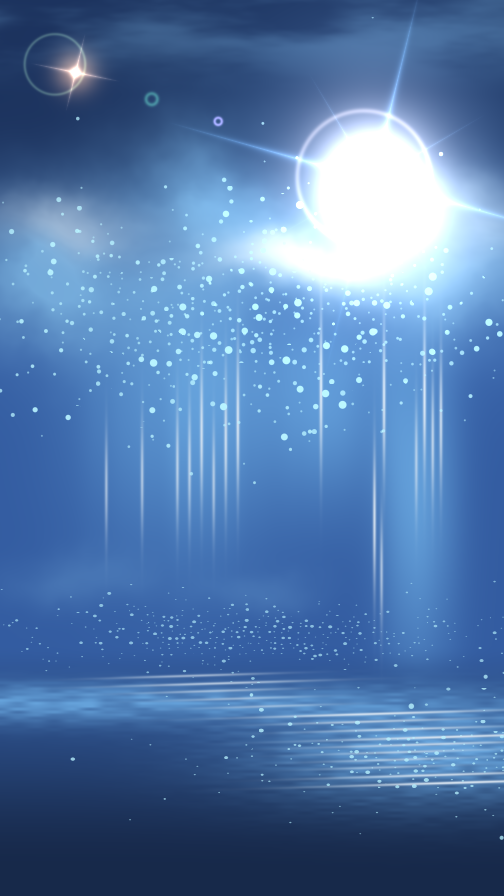
A WebGL 1 fragment shader for this background:

```glsl
precision highp float;
// Night sky with a flaring sun above a cloud that rains light onto a calm sea.
// Soft Gaussian blobs shaped by fractal noise form cloud and glow; jittered
// grids scatter the sparkles, and loops place the falling and floating streaks.
uniform vec2 u_resolution;

#define SUN vec2(0.740, 1.420)
#define FLARE vec2(0.150, 1.634)
#define HORIZON 0.440
#define NIGHT vec3(0.11, 0.20, 0.37)
#define DUSK vec3(0.20, 0.36, 0.63)
#define DEEP vec3(0.09, 0.16, 0.29)
#define MIST vec3(0.48, 0.70, 0.88)
#define PALE vec3(0.87, 0.91, 0.95)
#define BEAM vec3(0.42, 0.67, 0.89)
#define SPARK vec3(0.72, 0.95, 1.00)
#define WARM vec3(1.00, 0.80, 0.66)

float hash(vec2 p) {
  vec3 q = fract(vec3(p.xyx) * 0.1031);
  q += dot(q, q.yzx + 33.33);
  return fract((q.x + q.y) * q.z);
}

float noise(vec2 p) {
  vec2 i = floor(p), f = fract(p);
  f = f * f * (3.0 - 2.0 * f);
  vec2 e = vec2(1.0, 0.0);
  return mix(mix(hash(i), hash(i + e), f.x),
             mix(hash(i + e.yx), hash(i + e.xx), f.x), f.y);
}

float fbm(vec2 p) {
  float sum = 0.0, amp = 0.5;
  for (int i = 0; i < 5; i++) {
    sum += amp * noise(p);
    p = mat2(1.6, 1.2, -1.2, 1.6) * p + 7.3;
    amp *= 0.5;
  }
  return sum;
}

float blob(vec2 p, vec2 center, vec2 radius) {
  vec2 d = (p - center) / radius;
  return exp(-dot(d, d));
}

float ring(vec2 p, vec2 center, float radius, float width) {
  float d = (length(p - center) - radius) / width;
  return exp(-d * d);
}

// Thin tapering line through the origin
float ray(vec2 d, float angle, float reach, float width) {
  vec2 dir = vec2(cos(angle), sin(angle));
  float along = abs(dot(d, dir)) / reach;
  float across = abs(dot(d, vec2(-dir.y, dir.x)));
  float taper = max(1.0 - along, 0.0);
  return taper * exp(-across / (width * (0.25 + taper)));
}

// Round dots of random size on a jittered grid
float sparkles(vec2 p, vec2 cell, float density) {
  vec2 q = p / cell, id = floor(q);
  float size = hash(id + 3.7);
  float radius = mix(0.09, 0.27, size * size * size);
  vec2 jitter = (vec2(hash(id + 11.0), hash(id + 29.0)) - 0.5) * (1.0 - 2.0 * radius);
  float edge = 0.7 / (u_resolution.x * cell.x);
  float d = length(fract(q) - 0.5 - jitter);
  float dot_ = 1.0 - smoothstep(radius - edge, radius + edge, d);
  return dot_ * step(hash(id + 47.0), density) * (0.6 + 0.4 * size);
}

// Evenly spaced falling streaks of random height
float rain(vec2 p, float x, float gap, float y, float count) {
  float sum = 0.0;
  for (int i = 0; i < 6; i++) {
    float k = float(i);
    if (k >= count) break;
    float h = hash(vec2(k, x * 91.0));
    vec2 center = vec2(x + gap * k, y + (h - 0.5) * 0.18);
    sum += blob(p, center, vec2(0.0032, 0.09 + 0.05 * h)) * (0.55 + 0.4 * h);
  }
  return sum;
}

// Cloud body, its bright crests and the columns of light below
vec3 clouds(vec3 col, vec2 p) {
  vec2 warp = vec2(fbm(p * 4.0), fbm(p * 4.0 + 19.0)) - 0.5;
  vec2 q = p + 0.16 * warp;
  float texture_ = 0.55 + 0.9 * fbm(q * vec2(4.0, 6.0) + 5.0);
  float body = 0.75 * blob(q, vec2(0.46, 1.24), vec2(0.42, 0.16))
    + 0.55 * blob(q, vec2(0.40, 1.42), vec2(0.13, 0.11))
    + 0.60 * blob(q, vec2(0.09, 1.22), vec2(0.15, 0.14))
    + 0.65 * blob(q, vec2(0.92, 1.25), vec2(0.16, 0.15))
    - 0.32 * blob(q, vec2(0.58, 1.14), vec2(0.22, 0.06));
  float crest = 0.60 * blob(q, vec2(0.13, 1.32), vec2(0.14, 0.055))
    + 0.90 * blob(q, vec2(0.57, 1.26), vec2(0.17, 0.045))
    + 0.45 * blob(q, vec2(0.93, 1.33), vec2(0.14, 0.10));
  float low = blob(q, vec2(0.16, 0.62), vec2(0.14, 0.06)) + blob(q, vec2(0.53, 0.60), vec2(0.11, 0.04));
  float beams = 0.75 * blob(p, vec2(0.36, 0.98), vec2(0.19, 0.30))
    + 0.60 * blob(p, vec2(0.64, 0.97), vec2(0.14, 0.20))
    + 0.75 * blob(p, vec2(0.83, 0.78), vec2(0.075, 0.34));
  beams *= 0.85 + 0.3 * noise(vec2(p.x * 22.0, 2.0));
  col = mix(col, BEAM, clamp(beams, 0.0, 0.85));
  col = mix(col, MIST, clamp(body * texture_ + 0.24 * low * texture_, 0.0, 0.9));
  return mix(col, PALE, clamp(crest * texture_, 0.0, 0.95));
}

vec3 sea(vec2 p) {
  vec3 col = mix(DEEP, DUSK * 0.85, smoothstep(0.05, 0.40, p.y));
  float ripple = 0.7 + 0.6 * noise(p * vec2(28.0, 170.0));
  float glow = 0.75 * blob(p, vec2(0.12, 0.385), vec2(0.65, 0.04)) + 0.8 * blob(p, vec2(0.86, 0.29), vec2(0.34, 0.10));
  return mix(col, BEAM, clamp(glow * ripple, 0.0, 0.9));
}

// Floating streaks that drift right as they come nearer
float glints(vec2 p) {
  float sum = 0.0;
  for (int i = 0; i < 15; i++) {
    float t = float(i) / 14.0, h = hash(vec2(float(i), 5.0));
    vec2 center = vec2(mix(0.42, 0.84, smoothstep(0.0, 0.6, t)) + 0.16 * (h - 0.5), mix(0.437, 0.225, t));
    float tilt = 0.03 * (p.x - center.x);
    sum += blob(p - vec2(0.0, tilt), center, vec2(0.12 + 0.13 * h, 0.0028)) * (0.45 + 0.5 * h);
  }
  return sum;
}

vec3 lights(vec2 p) {
  vec2 d = p - SUN;
  float above = mix(0.25, 1.0, smoothstep(-0.1, 0.05, d.y));
  float rays = ray(d, -0.276, 0.42, 0.006) + above * (ray(d, 1.33, 0.40, 0.006)
    + 0.4 * ray(d, 0.53, 0.26, 0.003) + 0.4 * ray(d, 2.11, 0.25, 0.003));
  vec3 sum = MIST * rays * 0.8 + MIST * 0.28 * blob(p, SUN, vec2(0.30));
  sum += WARM * (0.65 * blob(p, SUN - vec2(0.0, 0.02), vec2(0.15, 0.17)) + 0.25 * ring(p, vec2(0.722, 1.426), 0.132, 0.005));
  sum += 1.2 * blob(p, SUN, vec2(0.085)) + 0.8 * blob(p, SUN + vec2(0.025, -0.06), vec2(0.085, 0.07));
  vec2 f = p - FLARE;
  sum += WARM * vec3(0.55, 0.45, 0.3) * blob(p, FLARE, vec2(0.04)) + WARM * 0.9 * blob(p, FLARE, vec2(0.009));
  sum += 0.6 * WARM * (ray(f, 1.33, 0.08, 0.003) + ray(f, -0.2, 0.09, 0.003));
  sum += vec3(0.16, 0.20, 0.12) * ring(p, vec2(0.109, 1.650), 0.06, 0.003);
  sum += vec3(0.12, 0.28, 0.18) * ring(p, vec2(0.301, 1.581), 0.011, 0.004);
  return sum + vec3(0.45, 0.35, 0.5) * ring(p, vec2(0.433, 1.537), 0.007, 0.003);
}

void main() {
  vec2 p = gl_FragCoord.xy / u_resolution.x;
  vec3 sky = mix(DUSK, NIGHT, smoothstep(1.05, 1.55, p.y));
  float wisps = smoothstep(0.4, 0.75, fbm(p * vec2(2.5, 9.0))) * smoothstep(1.58, 1.72, p.y);
  sky = clouds(mix(sky, MIST, 0.35 * wisps), p);
  vec3 col = mix(sea(p), sky, smoothstep(HORIZON - 0.045, HORIZON + 0.06, p.y));
  float falling = rain(p, 0.352, 0.0240, 0.88, 6.0) + rain(p, 0.826, 0.0163, 0.92, 4.0)
    + rain(p, 0.211, 0.071, 0.88, 2.0) + rain(p, 0.637, 0.125, 0.93, 2.0) + rain(p, 0.743, 0.014, 0.70, 2.0);
  col = mix(col, PALE, clamp(falling + glints(p), 0.0, 0.9));
  float shower = blob(p, vec2(0.50, 1.15), vec2(0.42, 0.16));
  float dots = sparkles(p, vec2(0.029), shower) + 0.8 * sparkles(p + 0.37, vec2(0.020), 0.7 * shower);
  float haze = blob(p, vec2(0.50, 0.515), vec2(0.38, 0.055));
  dots += 0.65 * sparkles(p, vec2(0.015, 0.011), haze);
  dots += 0.8 * sparkles(p, vec2(0.019, 0.014), 0.7 * blob(p, vec2(0.80, 0.275), vec2(0.28, 0.07)));
  col = mix(col, SPARK, clamp(dots, 0.0, 1.0));
  gl_FragColor = vec4(min(col + lights(p), 1.0), 1.0);
}
```
